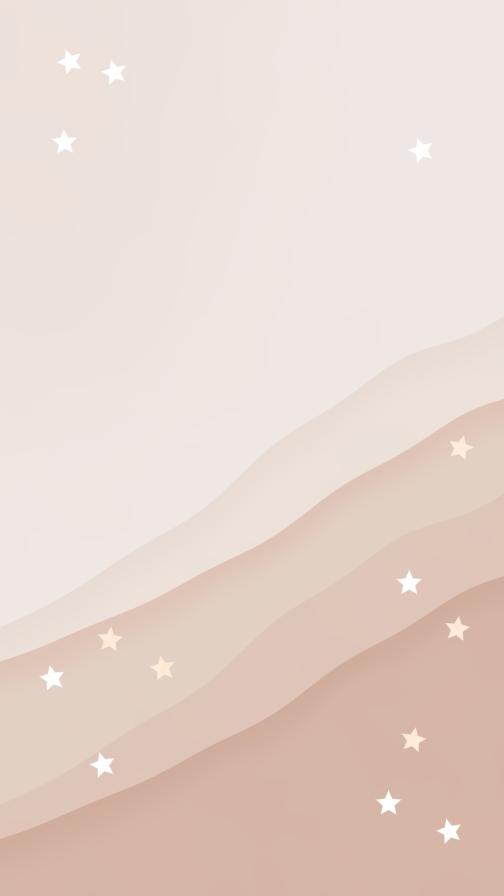
Give the GLSL for this background, as a Shadertoy shader.

```glsl
// Pale blush sky over four layered watercolor hills, scattered with small stars.

const float PI = 3.14159;
const int STAR_COUNT = 14;
const int WHITE_STARS = 9;      // the remaining stars are peach
const float STAR_RADIUS = 0.026;

// Center (fractions of the canvas) and counterclockwise tilt
const vec3 STARS[STAR_COUNT] = vec3[](
    vec3(0.139, 0.931, 0.35), vec3(0.227, 0.919, 0.25), vec3(0.128, 0.841, 0.05),
    vec3(0.836, 0.832, 0.30), vec3(0.812, 0.349, 0.00), vec3(0.104, 0.243, 0.20),
    vec3(0.204, 0.146, 0.25), vec3(0.771, 0.103, 0.00), vec3(0.892, 0.072, 0.25),
    vec3(0.914, 0.500, -0.25), vec3(0.218, 0.286, -0.10), vec3(0.323, 0.254, 0.20),
    vec3(0.907, 0.298, -0.15), vec3(0.820, 0.174, -0.20));

vec2 hashGradient(vec2 cell) {
    float angle = 2.0 * PI * fract(sin(dot(cell, vec2(127.1, 311.7))) * 43758.5);
    return vec2(cos(angle), sin(angle));
}

float gradientNoise(vec2 p) {
    vec2 cell = floor(p), f = fract(p);
    vec2 w = f * f * f * (f * (f * 6.0 - 15.0) + 10.0);
    vec2 e = vec2(0.0, 1.0);
    float low = mix(dot(hashGradient(cell), f),
                    dot(hashGradient(cell + e.yx), f - e.yx), w.x);
    float high = mix(dot(hashGradient(cell + e.xy), f - e.xy),
                     dot(hashGradient(cell + e.yy), f - e.yy), w.x);
    return mix(low, high, w.y);
}

// Slope between two end heights plus eight sine harmonics
float ridge(float x, vec2 ends, vec4 broad, vec4 fine) {
    vec4 k = vec4(1.0, 2.0, 3.0, 4.0);
    return mix(ends.x, ends.y, x)
         + dot(broad, sin(PI * x * k)) + dot(fine, sin(PI * x * (k + 4.0)));
}

// Hill fill: edge tint fading into the body color below the ridge
vec3 paintHill(vec3 behind, float depth, vec3 edge, vec3 body, float fade, float aa) {
    vec3 fill = mix(edge, body, smoothstep(0.0, fade, depth));
    return mix(behind, fill, smoothstep(-aa, aa, depth));
}

// Signed distance to the edges of a five-pointed star
float starDistance(vec2 p, float radius, float tilt) {
    float sector = PI / 5.0;
    float angle = mod(atan(p.x, p.y) + tilt + sector, 2.0 * sector) - sector;
    vec2 q = length(p) * vec2(cos(angle), abs(sin(angle)));
    vec2 inner = 0.48 * radius * vec2(cos(sector), sin(sector));
    return dot(q - vec2(radius, 0.0), normalize(vec2(inner.y, radius - inner.x)));
}

vec3 skyColor(vec2 uv, float mottle) {
    vec3 blush = vec3(0.938, 0.906, 0.892);
    vec3 warm = vec3(0.928, 0.882, 0.856);
    float corner = 1.0 - smoothstep(0.0, 0.85, length((uv - vec2(0.0, 1.0)) * vec2(1.0, 1.3)));
    float leftWash = 0.3 * exp(-14.0 * dot(uv - vec2(0.1, 0.72), uv - vec2(0.1, 0.72)));
    return mix(blush, warm, clamp(corner + leftWash + 0.25 * mottle, 0.0, 1.0));
}

void mainImage(out vec4 fragColor, in vec2 fragCoord) {
    vec2 uv = fragCoord / iResolution.xy;
    vec2 aspect = vec2(1.0, iResolution.y / iResolution.x);
    float mottle = gradientNoise(uv * aspect * 5.0) + 0.5 * gradientNoise(uv * aspect * 13.0);

    vec3 color = skyColor(uv, mottle);

    // Two ridge profiles, each repeated lower down
    float wavy = ridge(uv.x, vec2(0.2995, 0.6471),
                       vec4(0.0073, -0.0154, 0.0006, 0.0013),
                       vec4(-0.0006, -0.0010, -0.0027, 0.0021)) - uv.y;
    float smoother = ridge(uv.x, vec2(0.2617, 0.5547),
                           vec4(-0.0155, -0.0083, 0.0032, -0.0011),
                           vec4(-0.0003, -0.0003, 0.0014, -0.0019)) - uv.y;
    float repeatDrop = 0.198;
    float aa = 0.9 / iResolution.y;
    float fade = 0.05 + 0.02 * mottle;

    color = paintHill(color, wavy, vec3(0.910, 0.862, 0.830),
                      vec3(0.928, 0.882, 0.850), fade, aa);
    color = paintHill(color, smoother, vec3(0.872, 0.768, 0.715),
                      vec3(0.890, 0.815, 0.768), fade, aa);
    color = paintHill(color, wavy - repeatDrop, vec3(0.870, 0.775, 0.727),
                      vec3(0.876, 0.775, 0.727), fade, aa);
    color = paintHill(color, smoother - repeatDrop, vec3(0.815, 0.678, 0.610),
                      vec3(0.840, 0.712, 0.650), fade, aa);
    color += 0.004 * mottle;

    // Stars
    vec3 peach = mix(vec3(1.0, 0.90, 0.81), vec3(1.0, 0.94, 0.88),
                     0.5 + gradientNoise(uv * aspect * 60.0));
    float starAa = 0.8 / iResolution.x;
    for (int i = 0; i < STAR_COUNT; i++) {
        float d = starDistance((uv - STARS[i].xy) * aspect, STAR_RADIUS, STARS[i].z);
        vec3 tint = i < WHITE_STARS ? vec3(1.0) : peach;
        color = mix(color, tint, 1.0 - smoothstep(-starAa, starAa, d));
    }

    fragColor = vec4(color, 1.0);
}
```
